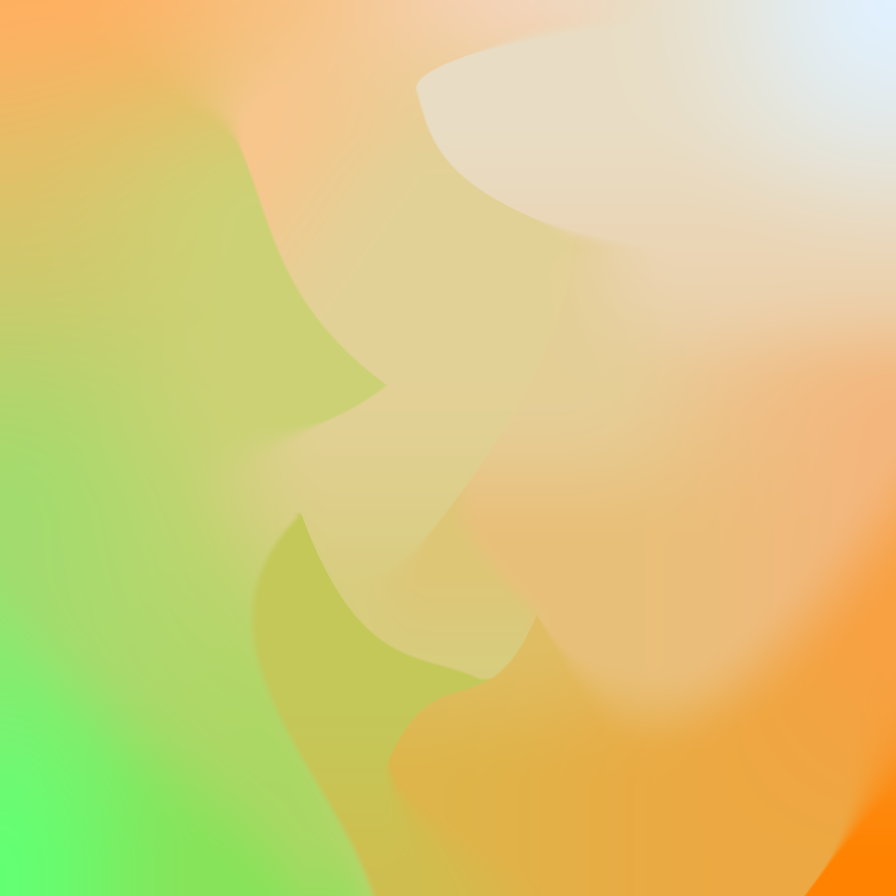
Write a three.js fragment shader that draws this background.

```glsl
varying vec2 vUv;

const float CRISP = 0.0022;
const vec3 ORANGE_TOP = vec3(1.00, 0.69, 0.38);
const vec3 OCHRE = vec3(0.85, 0.77, 0.42);
const vec3 LEAF = vec3(0.64, 0.86, 0.43);
const vec3 MOSS = vec3(0.805, 0.82, 0.46);
const vec3 MEADOW = vec3(0.665, 0.845, 0.39);
const vec3 NEON = vec3(0.39, 1.00, 0.45);
const vec3 GRASS = vec3(0.53, 0.89, 0.35);
const vec3 PEACH = vec3(0.965, 0.775, 0.55);
const vec3 BLUSH = vec3(0.955, 0.83, 0.73);
const vec3 SAND = vec3(0.888, 0.818, 0.59);
const vec3 STRAW = vec3(0.845, 0.80, 0.49);
const vec3 KHAKI = vec3(0.893, 0.808, 0.59);
const vec3 APRICOT = vec3(0.91, 0.75, 0.475);
const vec3 BISQUE = vec3(0.92, 0.83, 0.70);
const vec3 CORAL = vec3(0.955, 0.715, 0.49);
const vec3 HONEY = vec3(0.87, 0.775, 0.465);
const vec3 OLIVE = vec3(0.765, 0.785, 0.35);
const vec3 MUSTARD = vec3(0.81, 0.745, 0.31);
const vec3 GOLD = vec3(0.865, 0.71, 0.29);
const vec3 AMBER = vec3(0.925, 0.66, 0.26);
const vec3 TANGERINE = vec3(0.97, 0.63, 0.26);
const vec3 FLAME = vec3(1.00, 0.51, 0.00);
const vec3 CREAM = vec3(0.91, 0.865, 0.77);
const vec3 ICE = vec3(0.88, 0.945, 1.00);

// Smooth ramp from 0 at a to 1 at b, in either direction
float ramp(float a, float b, float v) {
  float t = clamp((v - a) / (b - a), 0.0, 1.0);
  return t * t * (3.0 - 2.0 * t);
}

float edge(float d, float width) {
  return ramp(-width, width, d);
}

// Cubic through four evenly spaced knots between lo and hi
float curve(float lo, float hi, float v, vec4 k) {
  float t = 3.0 * clamp((v - lo) / (hi - lo), 0.0, 1.0);
  float a = t - 1.0, b = t - 2.0, c = t - 3.0;
  return dot(k, vec4(-a * b * c / 6.0, t * b * c / 2.0, -t * a * c / 2.0, t * a * b / 6.0));
}

vec3 greenField(float x, float y) {
  vec3 left = mix(LEAF, OCHRE, ramp(0.42, 0.8, y));
  vec3 right = mix(MEADOW, MOSS, ramp(0.08, 0.6, y));
  vec3 col = mix(left, right, ramp(0.0, 0.29, x));
  col = mix(col, ORANGE_TOP, ramp(0.72, 1.02, y - 0.14 * x));
  // Bright lower corner
  float rim = curve(0.0, 0.339, x, vec4(0.342, 0.219, 0.121, 0.0));
  vec3 bright = mix(NEON, GRASS, ramp(0.0, 0.24, x));
  bright = mix(bright, LEAF, 0.75 * ramp(0.03, 0.37, y));
  return mix(col, bright, edge(rim - y, 0.08));
}

vec3 ribbonColor(float x, float y) {
  vec3 upper = mix(PEACH, BLUSH, ramp(0.32, 0.6, x) * ramp(0.8, 1.0, y));
  float toSand = ramp(0.29, 0.51, x + 0.7 * max(0.0, 0.85 - y)) * ramp(1.02, 0.8, y);
  return mix(mix(upper, SAND, toSand), STRAW, ramp(0.6, 0.28, y));
}

vec3 rightField(float x, float y) {
  vec3 col = mix(APRICOT, BISQUE, ramp(0.38, 0.76, y));
  col = mix(col, KHAKI, ramp(0.84, 0.62, x) * ramp(0.4, 0.58, y));
  col = mix(col, CORAL, ramp(0.68, 1.02, x) * ramp(0.76, 0.52, y));
  float patchEdge = curve(0.447, 0.316, y, vec4(0.514, 0.527, 0.56, 0.599));
  vec3 honey = mix(HONEY, STRAW, ramp(0.37, 0.25, y));
  return mix(honey, col, edge(x - patchEdge, 0.018));
}

void main() {
  float x = vUv.x, y = vUv.y;
  vec3 col = greenField(x, y);

  // Peach and sand ribbon
  float side = curve(0.883, 0.57, y, vec4(0.245, 0.289, 0.334, 0.432));
  float shelf = curve(0.26, 0.432, x, vec4(0.495, 0.513, 0.535, 0.57));
  float upper = edge(x - side, CRISP + 0.18 * ramp(0.83, 1.0, y));
  float lower = edge(shelf - y, CRISP + 0.04 * ramp(0.37, 0.24, x));
  lower *= ramp(0.19, 0.37, x - 0.4 * max(0.0, 0.43 - y));
  col = mix(col, ribbonColor(x, y), max(upper, lower));

  // Warm field right of the ribbon
  float bend = curve(0.733, 0.349, y, vec4(0.641, 0.608, 0.534, 0.434));
  float field = edge(x - bend, CRISP + 0.05 * ramp(0.41, 0.32, y));
  col = mix(col, rightField(x, y), field * ramp(0.9, 0.8, y));

  // Olive wedge
  float wedge = curve(0.423, 0.0, y, vec4(0.332, 0.284, 0.345, 0.417));
  float hem = curve(0.336, 0.536, x, vec4(0.427, 0.306, 0.264, 0.242));
  float olive = edge(x - wedge, 0.006) * edge(hem - y, CRISP);
  // The wedge ends beneath the amber swell
  olive *= ramp(0.62, 0.56, x + 0.5 * min(0.0, y - 0.2));
  col = mix(col, mix(MUSTARD, OLIVE, ramp(0.0, 0.24, y)), olive);

  // Amber swell
  float crest = x < 0.599
    ? curve(0.432, 0.599, x, vec4(0.147, 0.219, 0.24, 0.314))
    : curve(0.599, 1.0, x, vec4(0.314, 0.206, 0.271, 0.427));
  float swellSoft = 0.05 * ramp(0.595, 0.7, x) + 0.04 * ramp(0.75, 1.0, x);
  float swell = edge(crest - y, CRISP + swellSoft);
  swell *= ramp(0.428, 0.438 + 0.22 * ramp(0.15, -0.04, y), x);
  vec3 amber = mix(GOLD, AMBER, ramp(0.45, 0.82, x));
  amber = mix(amber, TANGERINE, ramp(0.75, 1.0, x) * ramp(0.0, 0.3, y));
  amber = mix(amber, HONEY, 0.6 * ramp(0.12, 0.3, y) * ramp(0.85, 0.6, x));
  col = mix(col, amber, swell);

  // Flame corner
  float corner = curve(0.0, 0.219, y, vec4(0.898, 0.948, 0.983, 1.0));
  vec3 flame = mix(FLAME, TANGERINE, ramp(0.02, 0.3, y));
  float burn = edge(x - corner, CRISP + 0.05 * ramp(0.02, 0.2, y));
  col = mix(col, flame, burn * ramp(0.38, 0.12, y));

  // Cream lobe with an icy glow
  float lobe = y > 0.896
    ? curve(0.896, 0.974, y, vec4(0.466, 0.484, 0.553, 0.651))
    : curve(0.896, 0.724, y, vec4(0.466, 0.487, 0.547, 0.688));
  float soft = CRISP + 0.08 * ramp(0.76, 0.7, y) + 0.1 * ramp(0.935, 1.0, y);
  float cream = edge(x - lobe, soft) * ramp(0.57, 0.74, y);
  vec3 lobeColor = mix(BISQUE, CREAM, ramp(0.68, 0.88, y));
  lobeColor = mix(lobeColor, ICE, ramp(0.33, -0.02, distance(vUv, vec2(1.0))));
  col = mix(col, lobeColor, cream);

  gl_FragColor = vec4(col, 1.0);
}
```
